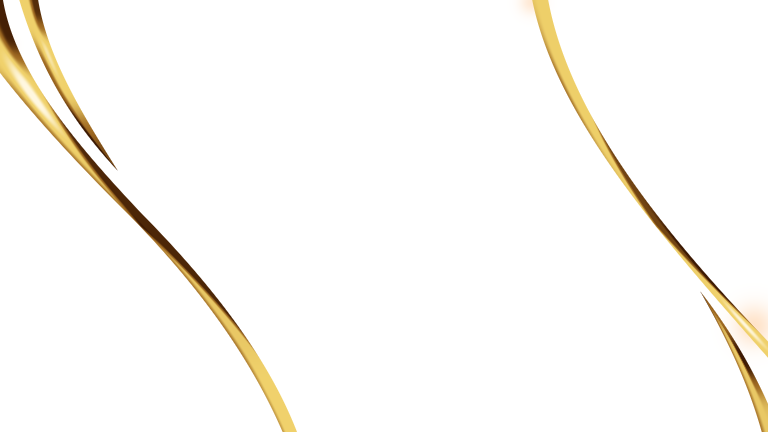
Reproduce this background procedurally as a Shadertoy shader.

```glsl
// Curved golden ribbons sweeping down both sides of a white page.

float bump(float x, float centre, float width) {
    float d = (x - centre) / width;
    return exp(-d * d);
}

// Cubic Bezier through four control values
float bezier(vec4 c, float t) {
    float s = 1.0 - t;
    return dot(c, vec4(s * s * s, 3.0 * s * s * t, 3.0 * s * t * t, t * t * t));
}

// Smooth coverage of the side where d is positive
float cover(float d) {
    return clamp(d / max(length(vec2(dFdx(d), dFdy(d))), 1e-4) + 0.5, 0.0, 1.0);
}

// Ribbon between two curved edges: x = position across it, y = coverage
vec2 ribbon(vec2 p, vec2 span, vec4 leftEdge, vec4 rightEdge) {
    float t = (p.y - span.x) / (span.y - span.x);
    float l = bezier(leftEdge, t), r = bezier(rightEdge, t);
    float inside = step(0.0, t) * step(t, 1.0);
    float coverage = max(cover(p.x - l) + cover(r - p.x) - 1.0, 0.0);
    return vec2(clamp((p.x - l) / max(r - l, 0.01), 0.0, 1.0), coverage * inside);
}

// Metal ramp: dark brown, bronze, yellow gold, white shine
vec3 gold(float tone) {
    vec3 c = mix(vec3(0.24, 0.10, 0.01), vec3(0.62, 0.41, 0.13), smoothstep(0.0, 0.4, tone));
    c = mix(c, vec3(0.94, 0.82, 0.42), smoothstep(0.35, 0.8, tone));
    return mix(c, vec3(1.0, 0.97, 0.88), smoothstep(0.8, 1.15, tone));
}

// Shadow that spreads in from the right edge around a twist
float twist(float v, float y, float centre, float reach) {
    float start = abs(y - centre) / reach - 0.12;
    return smoothstep(start, start + 0.35, v);
}

float glow(vec2 p, vec2 centre, float radius) {
    vec2 d = (p - centre) / radius;
    return exp(-dot(d, d));
}

void mainImage(out vec4 fragColor, in vec2 fragCoord) {
    // Layout grid: 432 units tall, y measured down from the top
    vec2 p = vec2(fragCoord.x, iResolution.y - fragCoord.y) * 432.0 / iResolution.y;
    p.x *= 768.0 / (432.0 * iResolution.x / iResolution.y);
    float y = p.y;

    // Page with warm glows
    float warmth = 0.5 * glow(p, vec2(754, 326), 20.0)
                 + 0.4 * glow(p, vec2(532, 2), 12.0)
                 + 0.3 * glow(p, vec2(0, 48), 12.0);
    vec3 col = mix(vec3(1.0), vec3(1.0, 0.78, 0.58), warmth);

    // Long left ribbon, in two arcs that meet at the bend
    vec2 upper = ribbon(p, vec2(0, 215), vec4(-50, -8, 57, 129), vec4(3, 15, 75, 143));
    vec2 lower = ribbon(p, vec2(215, 440), vec4(129, 203, 255, 286), vec4(143, 217, 273, 300));
    vec2 band = y < 215.0 ? upper : lower;
    float v = band.x;
    float tone = 0.72 - 0.62 * twist(v, y, 226.0, 125.0)
               + 0.45 * bump(v, 0.55, 0.25) * bump(y, 95.0, 40.0)
               - 0.25 * (1.0 - smoothstep(0.0, 0.35, v)) * (1.0 - bump(y, 55.0, 30.0))
               - 0.65 * smoothstep(0.55, 0.85, v) * (1.0 - smoothstep(35.0, 85.0, y))
               + 0.10 * smoothstep(340.0, 400.0, y);
    col = mix(col, gold(tone), band.y);

    // Short left blade
    band = ribbon(p, vec2(-1, 171), vec4(19, 36, 64, 118), vec4(38, 47, 82, 118));
    v = band.x;
    tone = 0.78 - 0.65 * smoothstep(0.4, 0.75, v) * (1.0 - smoothstep(10.0, 50.0, y))
         - 0.45 * (1.0 - smoothstep(0.05, 0.5, v)) * smoothstep(20.0, 75.0, y)
         + 0.2 * bump(v, 0.6, 0.2) * bump(y, 55.0, 25.0)
         - 0.55 * smoothstep(85.0, 155.0, y);
    col = mix(col, gold(tone), band.y);

    // Long right ribbon
    band = ribbon(p, vec2(-1, 360), vec4(532, 556, 664, 770), vec4(548, 570, 668, 786));
    v = band.x;
    tone = 0.76 - 0.55 * twist(v, y, 225.0, 105.0)
         - 0.3 * (1.0 - smoothstep(0.0, 0.4, v)) * bump(y, 90.0, 70.0)
         - 0.3 * smoothstep(0.6, 0.9, v) * bump(y, 265.0, 40.0)
         + 0.35 * bump(v, 0.45, 0.25) * bump(y, 325.0, 25.0);
    col = mix(col, gold(tone), band.y);

    // Short right blade
    band = ribbon(p, vec2(291, 433), vec4(700, 727, 749, 762), vec4(700, 737, 762, 780));
    v = band.x;
    tone = 0.72 - 0.7 * smoothstep(0.45, 0.7, v) * bump(y, 358.0, 32.0)
         - 0.25 * (1.0 - smoothstep(0.0, 0.3, v))
         - 0.45 * bump(y, 291.0, 30.0);
    col = mix(col, gold(tone), band.y);

    fragColor = vec4(col, 1.0);
}
```
